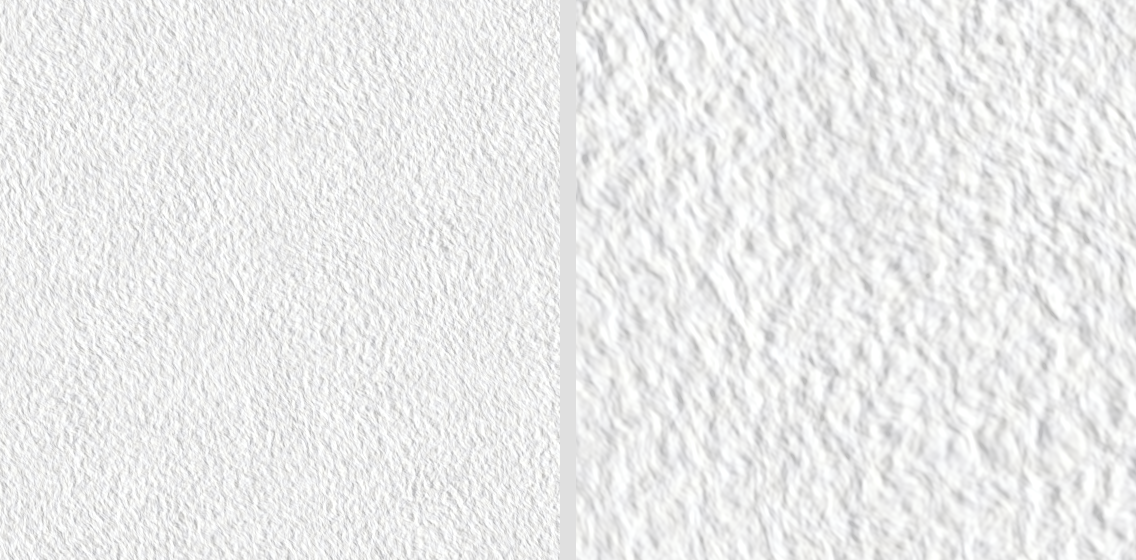
Left: the whole. Right: its middle third, enlarged.
Reproduce this texture procedurally as a Shadertoy shader.

```glsl
// White rough plaster: fine grains slanting down to the right, lit from the left.
// A bent, stretched gradient-noise height field is shaded by its slope
// along the light, then toned so that crevices go grey and crests stay white.

float hash(vec2 cell) {
    return fract(sin(dot(cell, vec2(127.1, 311.7))) * 43758.5453);
}

// Dot product of a random unit gradient at a lattice corner with the offset
float corner(vec2 cell, vec2 offset) {
    float angle = 6.28319 * hash(cell);
    return dot(vec2(cos(angle), sin(angle)), offset);
}

float gradientNoise(vec2 p) {
    vec2 i = floor(p), f = fract(p);
    vec2 u = f * f * f * (f * (f * 6.0 - 15.0) + 10.0);
    vec2 x = vec2(1.0, 0.0), y = vec2(0.0, 1.0);
    float bottom = mix(corner(i, f), corner(i + x, f - x), u.x);
    float top = mix(corner(i + y, f - y), corner(i + 1.0, f - 1.0), u.x);
    return mix(bottom, top, u.y);
}

mat2 rotation(float angle) {
    float c = cos(angle), s = sin(angle);
    return mat2(c, s, -s, c);
}

// Broad and small bends that keep the grain from running all one way
vec2 bend(vec2 p) {
    vec2 broad = vec2(gradientNoise(p * 5.0), gradientNoise(p * 5.0 + 37.0));
    vec2 small = vec2(gradientNoise(p * 40.0 + 11.0), gradientNoise(p * 40.0 + 71.0));
    return p + 0.022 * broad + 0.004 * small;
}

// Four sizes of grain, each on its own turned lattice
float plasterHeight(vec2 p) {
    vec2 q = rotation(-0.55) * p;
    q *= vec2(1.08, 0.78);
    float height = gradientNoise(q * 92.0);
    height += 0.60 * gradientNoise(rotation(2.1) * q * 48.0 + 7.0);
    height += 0.42 * gradientNoise(rotation(0.6) * q * 175.0 + 19.0);
    height += 0.20 * gradientNoise(rotation(1.3) * q * 290.0 + 53.0);
    return height;
}

void mainImage(out vec4 fragColor, in vec2 fragCoord) {
    vec2 p = fragCoord / iResolution.y;
    vec2 q = bend(p);

    // Relief shading: height difference along the light direction
    vec2 toLight = 0.001 * normalize(vec2(-0.97, -0.12));
    float nearSide = plasterHeight(q + toLight);
    float farSide = plasterHeight(q - toLight);
    float relief = 6.4 * (farSide - nearSide) + 0.25 * (nearSide + farSide);

    // Patches of rougher and smoother plaster
    relief *= 1.0 + 0.25 * gradientNoise(p * 7.0 + 5.0);
    relief += 0.40 * gradientNoise(p * 11.0 + 83.0);
    relief += 0.35 * gradientNoise(p * 26.0 + 41.0);

    // Gentle shoulder in the whites, longer tail in the shadows
    relief = clamp(relief, -2.8, 2.5);
    float tone = 0.928 + 0.049 * relief - 0.006 * relief * relief;

    // Faint cool and warm tints, slightly green in the whites
    float tint = 0.016 * gradientNoise(q * 60.0 + 29.0);
    vec3 color = tone + vec3(-0.4, -0.2, 1.0) * tint;
    color.g += 0.005 * smoothstep(0.93, 0.98, tone);

    fragColor = vec4(clamp(color, 0.0, 1.0), 1.0);
}
```
